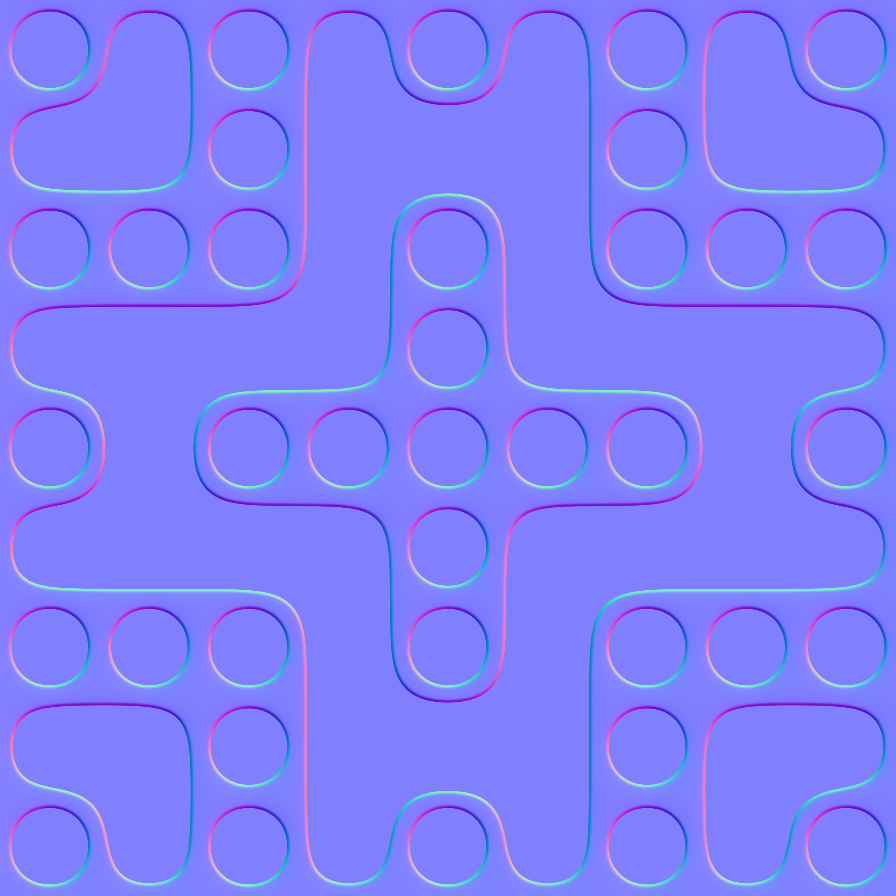
Write a Shadertoy shader that draws this texture map.

```glsl
// Tangent-space normal map: a 9 x 9 grid of recessed discs and merged, rounded cross channels.

const float GRID = 9.0;          // cells across and down
const float SHARPNESS = 6.0;     // steepness of each softened channel cell side
const float LEVEL = 0.618;       // field value along a channel outline
const float DISC_RADIUS = 0.385; // in cells
const float DISC_POWER = 2.1;    // 2 is a circle, more is squarer
const float RIM_SLOPE = 2.2;     // steepness of the thin rim
const float RIM_WIDTH = 0.019;   // rim width, in cells
const float BEVEL_SLOPE = 0.16;  // steepness of the soft outer shoulder
const float BEVEL_WIDTH = 0.08;  // shoulder falloff, in cells

vec2 sigmoid(vec2 x) {
    return 1.0 / (1.0 + exp(-SHARPNESS * x));
}

// Softened unit square: field value in x, gradient in yz.
vec3 softCell(vec2 p) {
    vec2 rise = sigmoid(p + 0.5);
    vec2 fall = sigmoid(p - 0.5);
    vec2 box = rise - fall;
    vec2 dBox = SHARPNESS * (rise * (1.0 - rise) - fall * (1.0 - fall));
    return vec3(box.x * box.y, dBox.x * box.y, box.x * dBox.y);
}

// Cells that belong to a channel; the layout mirrors on both axes and diagonals.
bool isChannel(vec2 cell) {
    vec2 ring = abs(cell - floor(GRID * 0.5));
    float lo = min(ring.x, ring.y);
    float hi = max(ring.x, ring.y);
    return mod(lo, 2.0) > 0.5 || (lo < 0.5 && abs(hi - 3.0) < 0.5);
}

// Distance to a slightly squared disc, positive outside.
float discDistance(vec2 p) {
    vec2 q = pow(abs(p) + 1e-4, vec2(DISC_POWER));
    return pow(q.x + q.y, 1.0 / DISC_POWER) - DISC_RADIUS;
}

// Tilt of the surface outside an outline, along the direction into the recess.
vec2 edgeTilt(vec2 inward, float d) {
    float t = max(d, 0.0);
    float rim = t / RIM_WIDTH;
    float slope = RIM_SLOPE * exp(-rim * rim) + BEVEL_SLOPE * exp(-t / BEVEL_WIDTH);
    return slope * inward / max(length(inward), 1e-4);
}

void mainImage(out vec4 fragColor, in vec2 fragCoord) {
    vec2 p = fragCoord / iResolution.xy * GRID;
    float pixel = GRID / min(iResolution.x, iResolution.y);

    vec3 channel = vec3(0.0);
    vec2 tilt = vec2(0.0);
    float nearest = 1e3;

    // Gather neighbours: channel cells merge, discs stay separate.
    for (int j = -1; j <= 1; j++) {
        for (int i = -1; i <= 1; i++) {
            vec2 cell = floor(p) + vec2(i, j);
            if (any(lessThan(cell, vec2(0.0))) || any(greaterThanEqual(cell, vec2(GRID)))) continue;
            vec2 local = p - cell - 0.5;
            if (isChannel(cell)) {
                channel += softCell(local);
            } else {
                float d = discDistance(local);
                tilt += edgeTilt(-local, d);
                nearest = min(nearest, d);
            }
        }
    }
    float channelDistance = (LEVEL - channel.x) / max(length(channel.yz), 1e-4);
    tilt += edgeTilt(channel.yz, channelDistance);
    nearest = min(nearest, channelDistance);

    // Recess floors are flat.
    tilt *= smoothstep(-0.5 * pixel, 0.5 * pixel, nearest);

    vec3 normal = normalize(vec3(tilt, 1.0));
    fragColor = vec4(normal * 0.5 + 0.5, 1.0);
}
```
